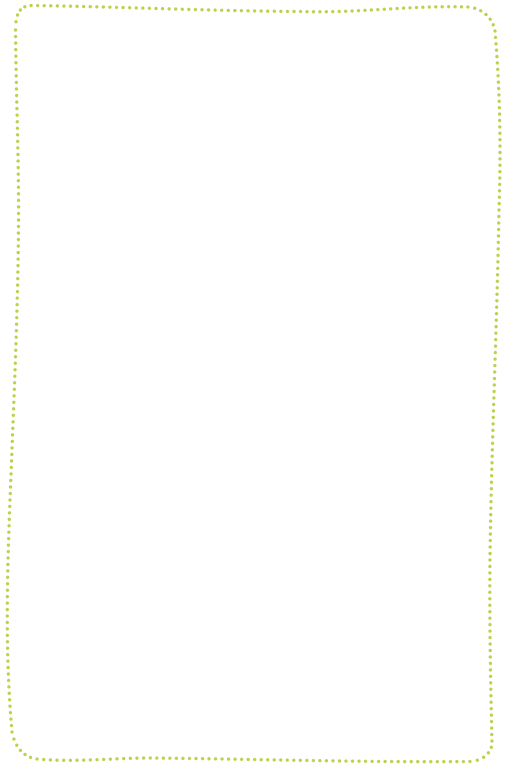
A WebGL 1 fragment shader for this background:

```glsl
precision highp float;
// White page framed by a wavy, round-cornered border of small green dots.

uniform vec2 u_resolution;

const vec2 PAGE = vec2(507.0, 768.0);   // design grid, y pointing down
const vec3 PAPER = vec3(1.0);
const vec3 LIME = vec3(0.74, 0.82, 0.30);
const float DOT_RADIUS = 1.65;
const int MAX_DOTS = 56;

vec2 cubic(vec2 a, vec2 b, vec2 c, vec2 d, float t) {
    float s = 1.0 - t;
    return s * s * s * a + 3.0 * s * t * (s * b + t * c) + t * t * t * d;
}

// Distance from p to the nearest of count dot centres spread along a curve
float dotRow(vec2 p, vec2 a, vec2 b, vec2 c, vec2 d, float count) {
    float nearest = 1e6;
    for (int i = 0; i < MAX_DOTS; i++) {
        if (float(i) >= count) break;
        vec2 offset = p - cubic(a, b, c, d, float(i) / count);
        nearest = min(nearest, dot(offset, offset));
    }
    return sqrt(nearest);
}

// Near-straight horizontal run: evenly spaced handles at heights y1 and y2
float rowAcross(vec2 p, vec2 a, float y1, float y2, vec2 d, float count) {
    vec2 b = vec2(mix(a.x, d.x, 1.0 / 3.0), y1);
    vec2 c = vec2(mix(a.x, d.x, 2.0 / 3.0), y2);
    return dotRow(p, a, b, c, d, count);
}

// Near-straight vertical run: evenly spaced handles at x1 and x2
float rowDown(vec2 p, vec2 a, float x1, float x2, vec2 d, float count) {
    vec2 b = vec2(x1, mix(a.y, d.y, 1.0 / 3.0));
    vec2 c = vec2(x2, mix(a.y, d.y, 2.0 / 3.0));
    return dotRow(p, a, b, c, d, count);
}

float topEdge(vec2 p) {
    vec2 dip = vec2(300.0, 11.5);
    return min(rowAcross(p, vec2(31.0, 5.5), 6.7, 11.0, dip, 41.0),
               rowAcross(p, dip, 13.5, 5.0, vec2(467.0, 7.0), 26.0));
}

float rightEdge(vec2 p) {
    vec2 upper = vec2(498.0, 210.0);
    vec2 lower = vec2(489.0, 560.0);
    float dist = rowDown(p, vec2(494.0, 31.0), 499.2, 500.0, upper, 28.0);
    dist = min(dist, rowDown(p, upper, 496.0, 490.5, lower, 54.0));
    return min(dist, rowDown(p, lower, 488.5, 489.5, vec2(491.0, 741.0), 28.0));
}

float bottomEdge(vec2 p) {
    vec2 rise = vec2(150.0, 758.0);
    return min(rowAcross(p, vec2(469.0, 761.5), 762.5, 759.0, rise, 49.0),
               rowAcross(p, rise, 758.0, 762.5, vec2(37.0, 759.0), 17.0));
}

float leftEdge(vec2 p) {
    vec2 lower = vec2(10.0, 500.0);
    vec2 upper = vec2(18.5, 220.0);
    float dist = rowDown(p, vec2(12.0, 732.0), 5.0, 7.0, lower, 36.0);
    dist = min(dist, rowDown(p, lower, 13.5, 18.0, upper, 43.0));
    return min(dist, rowDown(p, upper, 18.8, 16.0, vec2(15.5, 30.0), 29.0));
}

// Four rounded corners, clockwise from the top right
float corners(vec2 p) {
    float dist = dotRow(p, vec2(467.0, 7.0), vec2(481.0, 8.0),
                        vec2(492.0, 18.0), vec2(494.0, 31.0), 6.0);
    dist = min(dist, dotRow(p, vec2(491.0, 741.0), vec2(492.0, 752.0),
                            vec2(482.0, 761.0), vec2(469.0, 761.5), 5.0));
    dist = min(dist, dotRow(p, vec2(37.0, 759.0), vec2(23.0, 757.0),
                            vec2(15.0, 747.0), vec2(12.0, 732.0), 6.0));
    return min(dist, dotRow(p, vec2(15.5, 30.0), vec2(15.5, 15.0),
                            vec2(19.0, 6.0), vec2(31.0, 5.5), 5.0));
}

void main() {
    vec2 uv = gl_FragCoord.xy / u_resolution;
    vec2 p = vec2(uv.x, 1.0 - uv.y) * PAGE;
    float pixel = PAGE.y / u_resolution.y;

    float dist = min(min(topEdge(p), bottomEdge(p)), min(leftEdge(p), rightEdge(p)));
    dist = min(dist, corners(p));

    // One-pixel soft edge around each dot
    float coverage = clamp((DOT_RADIUS - dist) / pixel + 0.5, 0.0, 1.0);
    gl_FragColor = vec4(mix(PAPER, LIME, coverage), 1.0);
}
```
